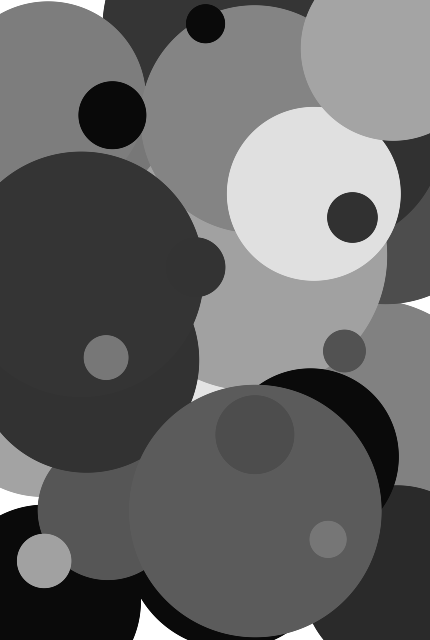
This background is drawn by a Shadertoy shader. Its source:

```glsl
// Flat grey discs of mixed sizes piled over a white ground.
// Discs visit a loose grid in shuffled order, large ones first and small
// ones last; a golden-ratio sequence shares out the grey tones evenly.

const int LARGE_DISCS = 20;
const int ALL_DISCS = 29;
const int BASE_DISCS = 12;                   // first pass, fills the ground
const ivec2 GRID = ivec2(3, 4);
const int CELL_STRIDE = 5;                   // coprime to the cell count
const float JITTER = 0.75;                   // in cells
const vec2 BASE_RADIUS = vec2(0.22, 0.33);   // radii in canvas widths
const vec2 UPPER_RADIUS = vec2(0.15, 0.31);
const vec2 SMALL_RADIUS = vec2(0.04, 0.10);
const float TONE_SPREAD = 0.06;
const float TONE_OFFSET = 0.05;
const float GOLDEN = 0.618034;
const float GROUND = 1.0;
const float TONES[6] = float[6](0.04, 0.19, 0.33, 0.49, 0.65, 0.90);
const float TONE_LIMITS[5] = float[5](0.15, 0.40, 0.60, 0.78, 0.93);

float hash(float index, float channel) {
    return fract(sin(index * 127.1 + channel * 311.7) * 43758.5453);
}

// Grey tone for a position in the cumulative tone shares
float pickTone(float share, float variation) {
    int level = 0;
    for (int i = 0; i < 5; i++) level += int(share > TONE_LIMITS[i]);
    float spread = level == 0 ? 0.2 * TONE_SPREAD : TONE_SPREAD;
    return TONES[level] + (variation - 0.5) * spread;
}

// Centre of a disc inside its jittered grid cell
vec2 discCentre(int i, vec2 canvas) {
    int cell = (i * CELL_STRIDE) % (GRID.x * GRID.y);
    vec2 corner = vec2(cell % GRID.x, cell / GRID.x);
    vec2 shift = vec2(hash(float(i), 1.0), hash(float(i), 2.0)) - 0.5;
    return (corner + 0.5 + JITTER * shift) / vec2(GRID) * canvas;
}

void mainImage(out vec4 fragColor, in vec2 fragCoord) {
    vec2 p = fragCoord / iResolution.x;
    vec2 canvas = vec2(1.0, iResolution.y / iResolution.x);
    float halfPixel = 0.5 / iResolution.x;

    float grey = GROUND;
    for (int i = 0; i < ALL_DISCS; i++) {
        float id = float(i);
        vec2 range = i < BASE_DISCS ? BASE_RADIUS
                   : i < LARGE_DISCS ? UPPER_RADIUS : SMALL_RADIUS;
        float radius = mix(range.x, range.y, hash(id, 3.0));
        float dist = length(p - discCentre(i, canvas)) - radius;

        // Later discs cover earlier ones
        float tone = pickTone(fract(id * GOLDEN + TONE_OFFSET), hash(id, 4.0));
        float cover = 1.0 - smoothstep(-halfPixel, halfPixel, dist);
        grey = mix(grey, tone, cover);
    }
    fragColor = vec4(vec3(grey), 1.0);
}
```
